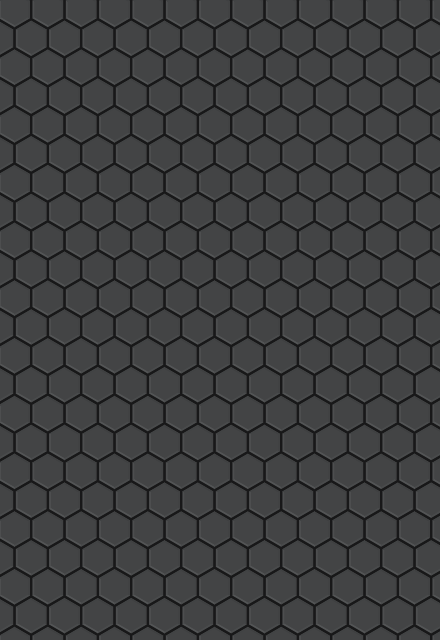
Give the GLSL for this pattern, as a Shadertoy shader.

```glsl
// Charcoal hexagon tiles with dark grooves and a thin lit bevel.

// Offset from the centre of the nearest pointy-top hexagon of unit width
vec2 hexLocal(vec2 p) {
    vec2 period = vec2(1.0, sqrt(3.0));
    vec2 a = mod(p + 0.5 * period, period) - 0.5 * period;
    vec2 b = mod(p, period) - 0.5 * period;
    return dot(a, a) < dot(b, b) ? a : b;
}

void mainImage(out vec4 fragColor, in vec2 fragCoord) {
    // One unit is one tile width
    float pixel = 13.2 / iResolution.x;
    vec2 local = hexLocal(fragCoord * pixel - vec2(0.935, 18.05));

    // Distance to the closest side and that side's outward normal
    vec2 q = abs(local);
    vec2 slant = vec2(0.5, 0.8660254);
    float slantDist = dot(q, slant);
    vec2 normal = (q.x > slantDist ? vec2(1.0, 0.0) : slant) * sign(local);
    float edge = 0.5 - max(q.x, slantDist);

    // Flat face with a bevel lit from the lower left
    float soft = max(pixel, 0.03);
    float bevel = 1.0 - smoothstep(0.008, 0.008 + soft, abs(edge - 0.07));
    float light = dot(normal, vec2(-0.6, -0.8));
    vec3 color = vec3(0.262, 0.267, 0.271);
    color += bevel * (0.065 * max(light, 0.0) - 0.015 * max(-light, 0.0));

    // Groove between tiles
    float face = smoothstep(-0.5, 0.5, (edge - 0.037) / soft);
    color = mix(vec3(0.095, 0.096, 0.097), color, face);

    fragColor = vec4(color, 1.0);
}
```
